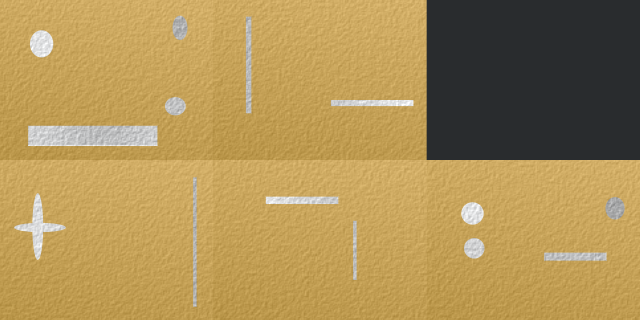
Give the GLSL for this background, as a WebGL 1 fragment shader.

```glsl
precision highp float;
uniform vec2 u_resolution;

const vec2 CANVAS = vec2(2.0, 1.0);   // width and height in canvas units
const vec2 PANELS = vec2(3.0, 2.0);   // columns and rows
const vec3 GOLD_LOW = vec3(0.725, 0.585, 0.285);
const vec3 GOLD_HIGH = vec3(0.83, 0.69, 0.41);
const vec3 CHARCOAL = vec3(0.16, 0.173, 0.182);
const vec3 FOIL_TINT = vec3(0.995, 1.0, 1.005);
const float GRAIN_SCALE = 115.0;
const float GOLD_GRAIN = 0.085;
const float FOIL_GRAIN = 0.17;

float hash(vec2 p) {
  vec3 q = fract(p.xyx * 0.1031);
  q += dot(q, q.yzx + 33.33);
  return fract((q.x + q.y) * q.z);
}

float noise(vec2 p) {
  vec2 i = floor(p);
  vec2 f = fract(p);
  f = f * f * (3.0 - 2.0 * f);
  float low = mix(hash(i), hash(i + vec2(1.0, 0.0)), f.x);
  float high = mix(hash(i + vec2(0.0, 1.0)), hash(i + 1.0), f.x);
  return mix(low, high, f.y);
}

float leather(vec2 p) {
  return noise(p) + 0.5 * noise(p * 2.1 + 7.3);
}

// Slope of the leather surface, lit from the upper left
float relief(vec2 p) {
  vec2 q = p * GRAIN_SCALE;
  return leather(q) - leather(q + vec2(-0.4, 0.4));
}

float ellipse(vec2 q, vec2 radii) {
  float k = length(q / radii);
  float slope = length(q / (radii * radii));
  return max(k, 0.01) * (k - 1.0) / max(slope, 0.01);
}

float bar(vec2 q, vec2 halfSize) {
  vec2 d = abs(q) - halfSize;
  return max(d.x, d.y);
}

float coverage(float d) {
  return clamp(0.5 - d * u_resolution.y / CANVAS.y, 0.0, 1.0);
}

// Lay silver foil of the given tone over the colour
void foil(inout vec3 color, float d, float tone, float grain) {
  color = mix(color, FOIL_TINT * tone + FOIL_GRAIN * grain, coverage(d));
}

void main() {
  vec2 uv = gl_FragCoord.xy / u_resolution;
  vec2 p = uv * CANVAS;
  vec2 cell = fract(uv * PANELS);
  float grain = relief(p);

  // Gold leather, shaded anew in every panel
  vec3 color = mix(GOLD_LOW, GOLD_HIGH, 0.78 * cell.y + 0.22 * cell.x);
  color += GOLD_GRAIN * grain;

  // Upper left panel
  foil(color, ellipse(p - vec2(0.130, 0.863), vec2(0.0365, 0.0425)), 0.89, grain);
  foil(color, ellipse(p - vec2(0.5625, 0.913), vec2(0.0235, 0.038)), 0.69, grain);
  foil(color, ellipse(p - vec2(0.548, 0.668), vec2(0.0325, 0.0285)), 0.76, grain);
  vec2 q = p - vec2(0.290, 0.5755);
  float plateTone = 0.74 + 0.07 * smoothstep(0.0, 0.2, abs(q.x - 0.03));
  foil(color, bar(q, vec2(0.202, 0.0315)), plateTone, grain);
  foil(color, bar(q + vec2(0.0, 0.030), vec2(0.202, 0.0018)), 0.89, grain);

  // Upper middle panel
  foil(color, bar(p - vec2(0.777, 0.797), vec2(0.0085, 0.151)), 0.73, grain);
  q = p - vec2(1.163, 0.678);
  foil(color, bar(q, vec2(0.129, 0.0095)), 0.86 + 0.5 * q.x, grain);

  // Lower left panel: four-pointed star and long line
  float star = min(ellipse(p - vec2(0.118, 0.292), vec2(0.017, 0.104)),
                   ellipse(p - vec2(0.125, 0.289), vec2(0.0805, 0.0145)));
  foil(color, star, 0.87 - 0.4 * abs(p.x - 0.118), grain);
  foil(color, bar(p - vec2(0.609, 0.2435), vec2(0.0055, 0.202)), 0.71, grain);

  // Lower middle panel
  q = p - vec2(0.944, 0.374);
  foil(color, bar(q, vec2(0.1133, 0.0115)), 0.84 - 0.5 * q.x, grain);
  foil(color, bar(p - vec2(1.109, 0.2175), vec2(0.0055, 0.0925)), 0.75, grain);

  // Lower right panel
  foil(color, ellipse(p - vec2(1.4765, 0.333), vec2(0.035)), 0.89, grain);
  foil(color, ellipse(p - vec2(1.482, 0.224), vec2(0.032)), 0.82, grain);
  foil(color, ellipse(p - vec2(1.922, 0.349), vec2(0.030, 0.035)), 0.66, grain);
  foil(color, bar(p - vec2(1.798, 0.198), vec2(0.0975, 0.0125)), 0.75, grain);

  // Plain dark panel at the upper right
  vec2 corner = CANVAS * (PANELS - 1.0) / PANELS - p;
  color = mix(color, CHARCOAL, coverage(max(corner.x, corner.y)));

  gl_FragColor = vec4(color, 1.0);
}
```
